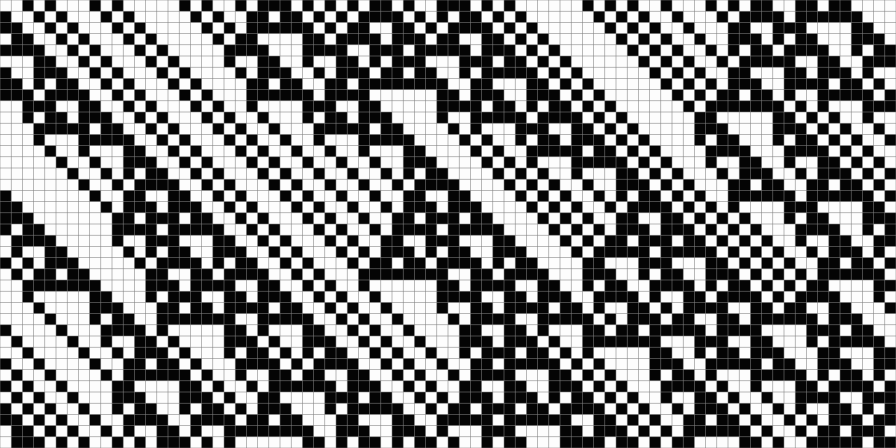
A Shadertoy shader for this pattern:

```glsl
const float ROWS = 40.0;            // cells along the canvas height
const float LINE_WIDTH = 0.05;      // grid line, in cells
const vec3 LIVE_COLOR = vec3(0.015);
const vec3 EMPTY_COLOR = vec3(0.992);
const vec3 LINE_COLOR = vec3(0.5);
const float ALTERNATION = 0.58;     // chance that a seed cell differs from its neighbour
const uint SEED = 71u;
const int RING = 96;                // cells in the closed row, 32 per word
const int FIRST_CELL = 8;           // ring cell at the left margin

float hash(uint n) {
    n = n * 747796405u + 2891336453u;
    n = ((n >> ((n >> 28u) + 4u)) ^ n) * 277803737u;
    n = (n >> 22u) ^ n;
    return float(n >> 8u) / 16777216.0;
}

// First generation: random runs that favour alternating cells
uvec3 seedRow() {
    uvec3 row = uvec3(0u);
    uint state = 0u;
    for (int i = 0; i < RING; i++) {
        if (hash(uint(i) + SEED * 128u) < ALTERNATION) state ^= 1u;
        row[i >> 5] |= state << uint(i & 31);
    }
    return row;
}

// Automaton rule for the whole ring: left XOR (centre AND right)
uvec3 nextRow(uvec3 row) {
    uvec3 left = (row << 1u) | (row.zxy >> 31u);
    uvec3 right = (row >> 1u) | (row.yzx << 31u);
    return left ^ (row & right);
}

float cellAt(uvec3 row, int i) {
    i = (i + RING) % RING;
    return float((row[i >> 5] >> uint(i & 31)) & 1u);
}

void mainImage(out vec4 fragColor, in vec2 fragCoord) {
    // Cell coordinates, with generations running downwards
    float pixel = ROWS / iResolution.y;
    vec2 grid = vec2(fragCoord.x, iResolution.y - fragCoord.y) * pixel;
    vec2 corner = floor(grid + 0.5);
    vec2 offset = grid - corner;

    // Generations on both sides of the nearest grid corner
    uvec3 above = seedRow();
    uvec3 below = nextRow(above);
    for (int t = 0; t < int(corner.y); t++) {
        above = below;
        below = nextRow(below);
    }

    // Blend the four cells around the corner by their pixel coverage
    int column = int(corner.x) + FIRST_CELL;
    vec2 side = clamp(offset / pixel + 0.5, 0.0, 1.0);
    float upper = mix(cellAt(above, column - 1), cellAt(above, column), side.x);
    float lower = mix(cellAt(below, column - 1), cellAt(below, column), side.x);
    vec3 color = mix(EMPTY_COLOR, LIVE_COLOR, mix(upper, lower, side.y));

    // Grid lines, filtered over the pixel
    vec2 lineEnd = min(offset + 0.5 * pixel, vec2(0.5 * LINE_WIDTH));
    vec2 lineStart = max(offset - 0.5 * pixel, vec2(-0.5 * LINE_WIDTH));
    vec2 cover = clamp((lineEnd - lineStart) / pixel, 0.0, 1.0);
    color = mix(color, LINE_COLOR, 1.0 - (1.0 - cover.x) * (1.0 - cover.y));

    fragColor = vec4(color, 1.0);
}
```
